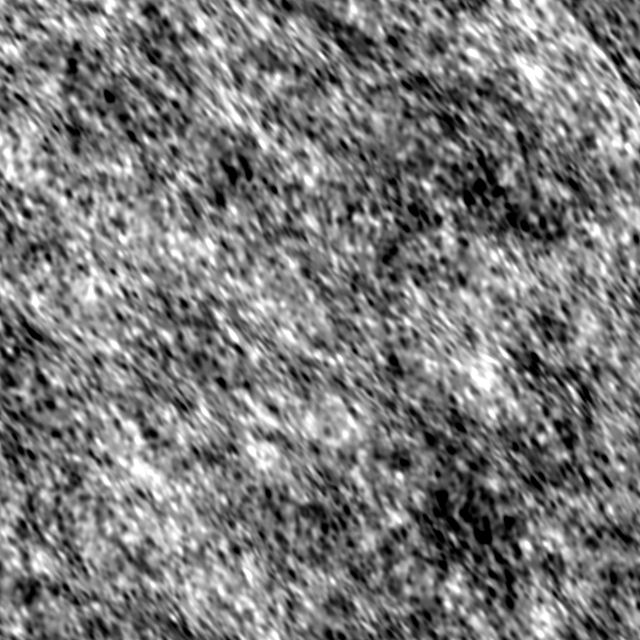
Reproduce this texture procedurally as a Shadertoy shader.

```glsl
const float GRAIN_ANGLE = -0.95;
const float PATCH_ANGLE = -0.75;
const vec2 FINE_CELL = vec2(0.0115, 0.0065);
const vec2 GRAIN_CELL = vec2(0.0210, 0.0092);
const vec2 MOTTLE_CELL = vec2(0.055, 0.030);
const vec2 PATCH_CELL = vec2(0.150, 0.085);
const float FINE_GAIN = 0.085;
const float GRAIN_GAIN = 0.145;
const float MOTTLE_GAIN = 0.085;
const float PATCH_GAIN = 0.065;
const float BASE_TONE = 0.475;
const float SLOPE_GAIN = 0.10;
const float CRACK_DEPTH = 0.36;
const float CRACK_WIDTH = 0.032;
const float FLANK_GLOW = 0.27;
const float FLANK_WIDTH = 0.15;

// Broad soft bands: end points, then tone shift and half width
const int BAND_COUNT = 6;
const vec4 BAND_ENDS[BAND_COUNT] = vec4[](
    vec4(0.67, 0.52, 0.76, 0.36),
    vec4(0.79, 0.55, 0.93, 0.57),
    vec4(0.58, 0.75, 0.88, 0.65),
    vec4(0.72, 0.81, 0.80, 0.76),
    vec4(0.70, 0.28, 0.78, 0.11),
    vec4(0.01, 0.42, 0.09, 0.22));
const vec2 BAND_TONE[BAND_COUNT] = vec2[](
    vec2(0.24, 0.040), vec2(0.17, 0.060), vec2(-0.20, 0.050),
    vec2(-0.16, 0.060), vec2(-0.18, 0.060), vec2(-0.18, 0.055));

vec3 hash3(vec2 cell) {
    vec3 q = fract(cell.xyx * vec3(0.1031, 0.1030, 0.0973));
    q += dot(q, q.yxz + 33.33);
    return fract((q.xxy + q.yzz) * q.zyx);
}

// Cellular splats of random sign, scaled to unit variance
float splatNoise(vec2 p) {
    vec2 cell = floor(p);
    float sum = 0.0;
    for (int j = -1; j <= 1; j++) {
        for (int i = -1; i <= 1; i++) {
            vec2 id = cell + vec2(i, j);
            vec3 rnd = hash3(id + 211.0);
            vec2 offset = p - id - rnd.xy;
            float falloff = max(0.0, 1.0 - dot(offset, offset));
            sum += (2.0 * rnd.z - 1.0) * falloff * falloff * falloff;
        }
    }
    return 2.58 * sum;
}

vec2 alongAxis(vec2 p, float angle) {
    vec2 axis = vec2(cos(angle), sin(angle));
    return vec2(dot(p, axis), dot(p, vec2(-axis.y, axis.x)));
}

float segmentDistance(vec2 p, vec2 a, vec2 b) {
    vec2 ab = b - a;
    return length(p - a - ab * clamp(dot(p - a, ab) / dot(ab, ab), 0.0, 1.0));
}

float bandTone(vec2 p) {
    float tone = 0.0;
    for (int i = 0; i < BAND_COUNT; i++) {
        float d = segmentDistance(p, BAND_ENDS[i].xy, BAND_ENDS[i].zw) / BAND_TONE[i].y;
        tone += BAND_TONE[i].x * exp(-d * d);
    }
    return tone;
}

// Curved crack in the corner with a bright flank below it
float crackTone(vec2 p) {
    float x = p.x - 0.866;
    float d = (p.y - 1.0 + 0.69 * x + 4.4 * x * x) * 0.7;
    float above = smoothstep(-0.006, 0.006, d);
    float flank = smoothstep(-FLANK_WIDTH, -0.02, d) * (1.0 - above);
    float crack = above * (1.0 - smoothstep(0.5, 1.3, d / CRACK_WIDTH));
    float reach = smoothstep(0.74, 0.83, p.x);
    return reach * (FLANK_GLOW * flank - CRACK_DEPTH * crack);
}

void mainImage(out vec4 fragColor, in vec2 fragCoord) {
    vec2 uv = fragCoord / iResolution.xy;

    // Layered sines bend the grain and ruffle the large shapes
    vec2 bend = 0.008 * sin(uv.yx * vec2(13.0, 11.0) + vec2(0.7, 2.1))
              + 0.004 * sin(uv.yx * vec2(37.0, 41.0) + uv * 19.0);
    vec2 p = uv + bend;
    vec2 grainPos = alongAxis(p, GRAIN_ANGLE);
    vec2 patchPos = alongAxis(p, PATCH_ANGLE);

    // Large light and dark areas
    float tone = BASE_TONE + SLOPE_GAIN * (uv.y - uv.x) * (1.0 - uv.x);
    tone += bandTone(uv + 2.0 * bend) + crackTone(uv + 0.5 * bend);
    tone += PATCH_GAIN * splatNoise(patchPos / PATCH_CELL + 7.3);
    tone += MOTTLE_GAIN * splatNoise(patchPos / MOTTLE_CELL + 31.7);

    // Streaky grain
    tone += GRAIN_GAIN * splatNoise(grainPos / GRAIN_CELL);
    tone += FINE_GAIN * splatNoise(grainPos / FINE_CELL + 57.1);

    fragColor = vec4(vec3(clamp(tone, 0.0, 1.0)), 1.0);
}
```
